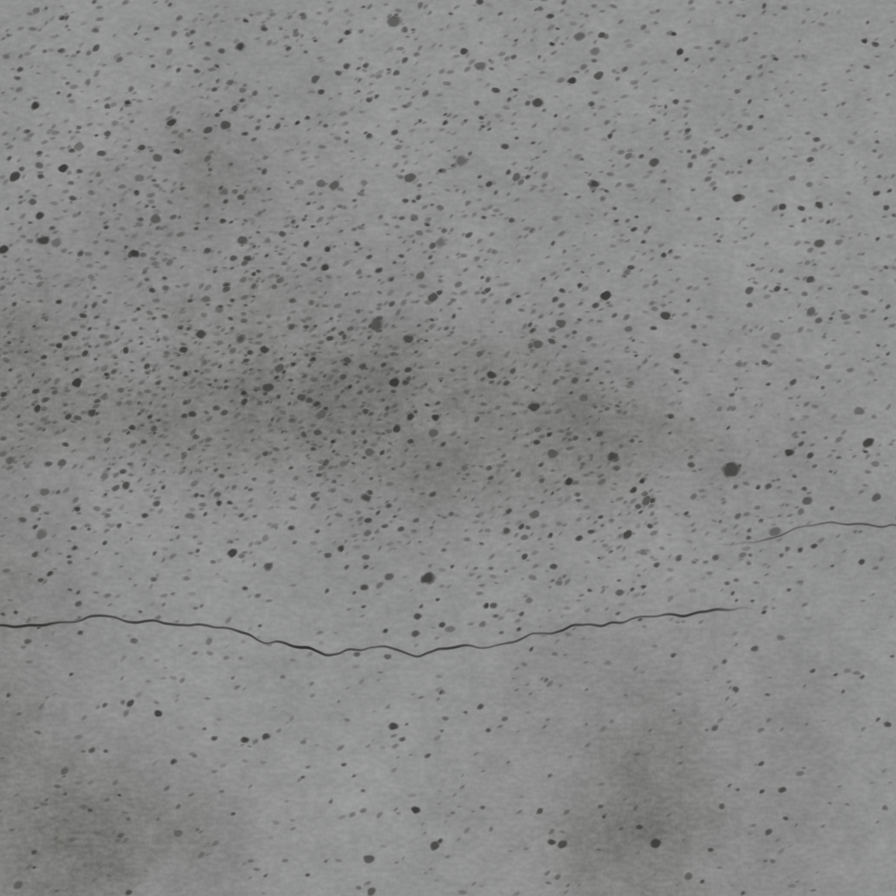
Give the GLSL for this texture, as a Shadertoy shader.

```glsl
// Weathered grey concrete with scattered pits, soft stains and thin cracks.

const vec3 CONCRETE = vec3(0.568, 0.570, 0.570);
const vec3 STAIN = vec3(0.395, 0.395, 0.382);
const vec3 PIT = vec3(0.185, 0.187, 0.178);
const float GRAIN = 0.060;         // contrast of the fine grain
const float MOTTLE = 0.055;        // contrast of the cloudy mottling
const float EDGE = 0.0018;         // softness of pit and crack edges
const float CRACK_WIDTH = 0.0011;  // half width of the main crack
const float TAU = 6.2831853;

vec3 hash3(vec2 p) {
    vec3 q = fract(p.xyx * vec3(0.1031, 0.1030, 0.0973));
    q += dot(q, q.yxz + 33.33);
    return fract((q.xxy + q.yzz) * q.zyx);
}

float cornerSlope(vec2 corner, vec2 offset) {
    float angle = TAU * hash3(corner + 57.0).x;
    return dot(vec2(cos(angle), sin(angle)), offset);
}

float gradientNoise(vec2 p) {
    vec2 i = floor(p), f = p - i;
    vec2 u = f * f * f * (f * (f * 6.0 - 15.0) + 10.0);
    vec2 e = vec2(1.0, 0.0);
    return mix(mix(cornerSlope(i, f), cornerSlope(i + e, f - e), u.x),
               mix(cornerSlope(i + e.yx, f - e.yx), cornerSlope(i + 1.0, f - 1.0), u.x), u.y);
}

float fbm(vec2 p) {
    float sum = 0.0, gain = 1.0;
    for (int i = 0; i < 5; i++) {
        sum += gain * gradientNoise(p);
        p = mat2(1.6, 1.2, -1.2, 1.6) * p + 17.3;
        gain *= 0.55;
    }
    return sum;
}

float blob(vec2 p, vec2 centre, vec2 size) {
    vec2 q = (p - centre) / size;
    return exp(-dot(q, q));
}

// Broad dirty areas: a sloping middle band and the lower corners.
float stains(vec2 p) {
    vec2 q = p + 0.05 * vec2(fbm(p * 5.0), fbm(p * 5.0 + 40.0));
    float s = 0.50 * blob(q, vec2(0.33, 0.57), vec2(0.26, 0.10));
    s += 0.42 * blob(q, vec2(0.64, 0.51), vec2(0.17, 0.08));
    s += 0.42 * blob(q, vec2(0.00, 0.59), vec2(0.11, 0.09));
    s += 0.25 * blob(q, vec2(0.22, 0.79), vec2(0.12, 0.06));
    s += 0.35 * blob(q, vec2(0.00, 0.28), vec2(0.06, 0.20));
    s += 0.65 * blob(q, vec2(0.08, 0.06), vec2(0.13, 0.09));
    s += 0.45 * blob(q, vec2(0.73, 0.09), vec2(0.13, 0.15));
    return s * (1.0 + 0.7 * fbm(p * 9.0 + 8.0));
}

// How likely a pit is: dense in the middle band, sparse near the bottom.
float pitDensity(vec2 p) {
    float d = mix(0.10, 0.30, smoothstep(0.28, 0.48, p.y));
    d *= mix(1.0, 0.65, smoothstep(0.55, 1.0, p.x));
    d += 0.38 * blob(p, vec2(0.30, 0.60), vec2(0.27, 0.17));
    d += 0.25 * blob(p, vec2(0.70, 0.41), vec2(0.14, 0.07));
    return d * (1.0 + 0.8 * gradientNoise(p * 11.0));
}

// One layer of jittered, slightly tilted oval pits.
float pits(vec2 p, float cells, float radius, float chance, float stretch, float edge) {
    vec2 home = floor(p * cells);
    vec2 rough = 0.35 * radius * vec2(gradientNoise(p * 130.0), gradientNoise(p * 130.0 + 31.0));
    float depth = 0.0;
    for (int y = -1; y <= 1; y++)
    for (int x = -1; x <= 1; x++) {
        vec2 cell = home + vec2(x, y);
        vec3 place = hash3(cell + cells * 3.0);
        vec3 look = hash3(cell + cells * 5.0 + 11.0);
        vec2 centre = (cell + 0.1 + 0.8 * place.xy) / cells;
        if (place.z > chance * pitDensity(centre)) continue;
        float tilt = 0.35 + 1.1 * (look.y - 0.5);
        vec2 d = mat2(cos(tilt), -sin(tilt), sin(tilt), cos(tilt)) * (p - centre + rough);
        float size = radius * mix(0.5, 1.1, look.x * look.x);
        float oval = length(d * vec2(1.0 / stretch, stretch)) - size;
        float cover = 1.0 - smoothstep(-edge, edge, oval);
        depth = max(depth, cover * mix(0.40, 1.0, look.z));
    }
    return depth;
}

float crack(float offset, float width, float edge) {
    return 1.0 - smoothstep(width - edge * 0.5, width + edge, abs(offset));
}

void mainImage(out vec4 fragColor, in vec2 fragCoord) {
    vec2 p = fragCoord / iResolution.xy;
    float edge = max(EDGE, 0.8 / iResolution.y);

    // Stained, mottled surface with fine horizontal grain
    float stain = clamp(stains(p), 0.0, 0.85);
    vec3 colour = mix(CONCRETE, STAIN, stain);
    float grain = gradientNoise(p * vec2(105.0, 190.0)) + 0.6 * gradientNoise(p * 260.0 + 9.0);
    colour += GRAIN * (0.6 + 0.5 * stain) * grain;
    colour += MOTTLE * (0.6 * fbm(p * 6.0 + 3.0) + 0.5 * gradientNoise(p * vec2(32.0, 52.0)));

    // Pits from faint flecks to rare large holes
    float depth = 0.38 * pits(p, 105.0, 0.0030, 0.85, 1.35, edge);
    depth = max(depth, 0.75 * pits(p, 72.0, 0.0033, 0.85, 1.20, edge));
    depth = max(depth, 0.88 * pits(p, 38.0, 0.0050, 0.75, 1.15, edge));
    depth = max(depth, 0.95 * pits(p, 13.0, 0.0085, 0.40, 1.12, edge * 1.4));

    // Long wandering crack and a fainter one at the right
    float jitter = 0.011 * gradientNoise(vec2(p.x * 15.0, 2.5)) + 0.006 * gradientNoise(vec2(p.x * 48.0, 7.5));
    float path = 0.287 + 0.022 * cos(TAU * (p.x - 0.09) / 0.72) + 0.016 * p.x + jitter;
    float wear = 0.80 + 0.45 * gradientNoise(vec2(p.x * 28.0, 4.5));
    float longCrack = crack(p.y - path, CRACK_WIDTH * wear, edge) * wear * (1.0 - smoothstep(0.77, 0.86, p.x));
    float sidePath = 0.394 + 0.018 * smoothstep(0.82, 0.92, p.x) + jitter * 0.7;
    float sideCrack = crack(p.y - sidePath, CRACK_WIDTH * 0.6, edge) * wear * smoothstep(0.78, 0.90, p.x);
    depth = max(depth, max(longCrack, 0.65 * sideCrack));

    fragColor = vec4(mix(colour, PIT, clamp(depth, 0.0, 1.0)), 1.0);
}
```
